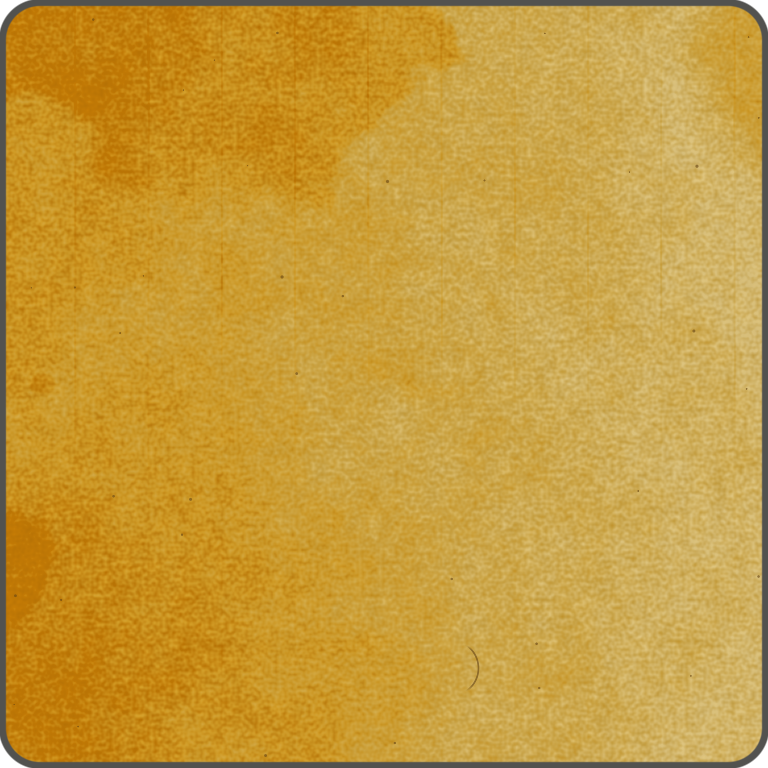
Write a WebGL 1 fragment shader that draws this texture.

```glsl
precision highp float;
// Aged amber parchment on a rounded card with a thin grey rim.
// A left-to-right tone field gathers warped stains, folds, mottling and
// fine fibre grain, then a four-stop colour ramp turns tone into paper.

#define RIM_WIDTH 0.0078
#define CORNER_RADIUS 0.052
#define MOTTLE 0.34
#define GRAIN 0.30
#define GRAIN_SCALE 185.0
#define EDGE_WARP 0.55
#define FOLD_SPACING 0.0954
#define FOLD_STRENGTH 0.20
#define SPECK_CELLS 15.0
#define SPECK_CHANCE 0.14

uniform vec2 u_resolution;

const vec3 PALE = vec3(0.825, 0.715, 0.425);
const vec3 STRAW = vec3(0.795, 0.645, 0.275);
const vec3 OCHRE = vec3(0.800, 0.595, 0.145);
const vec3 AMBER = vec3(0.755, 0.485, 0.035);
const vec3 INK = vec3(0.40, 0.27, 0.08);
const vec3 RIM = vec3(0.32, 0.32, 0.31);

vec2 hash2(vec2 p) {
  vec3 q = fract(p.xyx * vec3(0.1031, 0.1030, 0.0973));
  q += dot(q, q.yzx + 33.33);
  return fract((q.xx + q.yz) * q.zy);
}

float corner(vec2 cell, vec2 f, vec2 o) {
  float a = 6.2832 * hash2(cell + o).x;
  return dot(vec2(cos(a), sin(a)), f - o);
}

// Gradient noise, roughly -0.7 to 0.7
float noise(vec2 p) {
  vec2 i = floor(p), f = p - i;
  vec2 u = f * f * f * (f * (f * 6.0 - 15.0) + 10.0);
  return mix(mix(corner(i, f, vec2(0, 0)), corner(i, f, vec2(1, 0)), u.x),
             mix(corner(i, f, vec2(0, 1)), corner(i, f, vec2(1, 1)), u.x), u.y);
}

float fbm(vec2 p) {
  float sum = 0.0, amp = 0.5;
  for (int i = 0; i < 5; i++) {
    sum += amp * noise(p);
    p = mat2(1.6, 1.2, -1.2, 1.6) * p + 17.3;
    amp *= 0.56;
  }
  return sum;
}

// Coverage of an elliptical stain with a ragged edge
float stain(vec2 p, vec2 centre, vec2 radii, float soft, float warp) {
  float d = length((p - centre) / radii) - 1.0 + warp;
  return 1.0 - smoothstep(-soft, soft, d);
}

float stains(vec2 p) {
  float warp = EDGE_WARP * fbm(p * 9.0 + 40.0);
  float crisp = mix(0.30, 0.05, smoothstep(0.25, 0.48, p.x));
  float bare = stain(p, vec2(0.03, 0.81), vec2(0.09, 0.06), 0.18, warp);
  float t = 0.34 * stain(p, vec2(0.25, 1.02), vec2(0.32, 0.29), crisp, warp) * (1.0 - bare);
  t += 0.42 * stain(p, vec2(1.02, 0.91), vec2(0.11, 0.13), 0.35, warp);
  t += 0.24 * stain(p, vec2(0.0, 0.26), vec2(0.07), 0.12, warp);
  t += 0.26 * stain(p, vec2(0.15, 0.12), vec2(0.34, 0.22), 0.85, warp);
  t += 0.22 * stain(p, vec2(0.055, 0.50), vec2(0.017, 0.013), 0.2, 0.3 * warp);
  float ring = abs(length(p - vec2(0.56, 0.58)) - 0.085 + 0.03 * warp);
  t += 0.13 * (1.0 - smoothstep(0.0, 0.022, ring)) * smoothstep(-0.25, 0.3, noise(p * 14.0));
  return t;
}

// Faint upright creases, strongest in the upper half
float folds(vec2 p) {
  float x = p.x - 0.098 + 0.001 * noise(vec2(p.x * 3.0, p.y * 9.0));
  float id = floor(x / FOLD_SPACING + 0.5);
  float line = 1.0 - smoothstep(0.0004, 0.0022, abs(x - id * FOLD_SPACING));
  float wear = 0.65 + 0.9 * noise(vec2(id * 5.7, p.y * 7.0));
  return line * wear * mix(0.25, 1.0, smoothstep(0.35, 0.65, p.y));
}

// Sparse dark dots and one curled hair
float debris(vec2 p) {
  vec2 g = p * SPECK_CELLS, cell = floor(g);
  vec2 at = 0.15 + 0.7 * hash2(cell + 7.0), pick = hash2(cell + 91.0);
  float size = mix(0.0012, 0.0030, pick.y);
  float dot_ = 1.0 - smoothstep(0.4 * size, size, length(g - cell - at) / SPECK_CELLS);
  dot_ *= step(pick.x, SPECK_CHANCE) * 0.6;
  vec2 h = p - vec2(0.587, 0.13);
  float hair = 1.0 - smoothstep(0.0004, 0.0018, abs(length(h) - 0.036));
  hair *= step(0.0, h.x) * (1.0 - smoothstep(0.022, 0.031, abs(h.y)));
  return max(dot_, 0.6 * hair);
}

vec3 ramp(float t) {
  vec3 c = mix(PALE, STRAW, clamp(t * 3.0, -0.3, 1.0));
  c = mix(c, OCHRE, clamp(t * 3.0 - 1.0, 0.0, 1.0));
  return mix(c, AMBER, clamp(t * 3.0 - 2.0, 0.0, 1.15));
}

void main() {
  vec2 p = gl_FragCoord.xy / u_resolution;
  float px = 1.0 / min(u_resolution.x, u_resolution.y);

  // Tone: 0 is pale paper, 1 is saturated amber
  float grain = noise(p * GRAIN_SCALE) + 0.7 * noise(p * GRAIN_SCALE * vec2(0.35, 0.9) + 60.0);
  float tone = 0.71 - 0.66 * p.x + stains(p) + FOLD_STRENGTH * folds(p);
  tone += MOTTLE * (fbm(p * 6.0) + 0.7 * fbm(p * 22.0 + 9.0)) + GRAIN * grain;
  vec3 colour = ramp(tone) * (1.0 - 0.045 * grain + 0.05 * fbm(p * 40.0 + 5.0));
  colour = mix(colour, INK, debris(p));

  // Rounded card and rim
  vec2 q = abs(p - 0.5) - 0.5 + CORNER_RADIUS;
  float d = length(max(q, 0.0)) + min(max(q.x, q.y), 0.0) - CORNER_RADIUS;
  colour = mix(colour, RIM, smoothstep(-px, px, d + RIM_WIDTH));
  colour = mix(colour, vec3(1.0), smoothstep(0.0, 2.0 * px, d));
  gl_FragColor = vec4(colour, 1.0);
}
```
